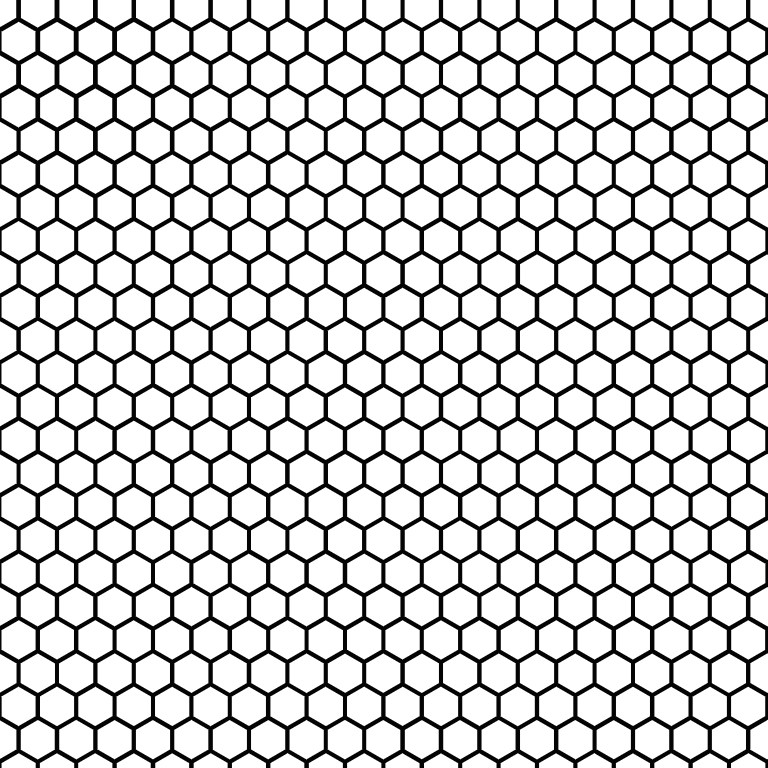
This pattern is drawn by a WebGL 1 fragment shader. Its source:

```glsl
precision highp float;
// Honeycomb mesh of pointy-topped hexagons in black line on white, with slightly uneven line weight.

uniform vec2 u_resolution;

const float COLUMNS = 20.0;                     // hexagons across the canvas
const vec2 ANCHOR = vec2(0.0242, 0.9462);       // centre of one hexagon, in canvas units
const vec2 LATTICE = vec2(1.0, 1.7320508);      // repeat of two staggered rows, in hexagon widths
const float LINE_WIDTH = 0.111;                 // in hexagon widths
const float WIDTH_JITTER = 0.014;
const float HEAVY_EXTRA = 0.012;
const vec2 HEAVY_SPOT = vec2(0.12, 0.92);       // area where the lines are a little bolder
const vec3 PAPER = vec3(1.0);
const vec3 INK = vec3(0.015);

float hash(vec2 id) {
    vec3 h = fract(id.xyx * 0.1031);
    h += dot(h, h.yzx + 33.33);
    return fract((h.x + h.y) * h.z);
}

// Offset from the nearest hexagon centre.
vec2 hexLocal(vec2 p) {
    vec2 a = mod(p + 0.5 * LATTICE, LATTICE) - 0.5 * LATTICE;
    vec2 b = mod(p, LATTICE) - 0.5 * LATTICE;
    return dot(a, a) < dot(b, b) ? a : b;
}

// Outward unit normal of the hexagon side nearest to q.
vec2 nearestSide(vec2 q) {
    vec2 best = vec2(1.0, 0.0);
    for (int i = 1; i < 3; i++) {
        float angle = float(i) * 1.0471976;
        vec2 axis = vec2(cos(angle), sin(angle));
        if (abs(dot(q, axis)) > abs(dot(q, best))) best = axis;
    }
    return dot(q, best) < 0.0 ? -best : best;
}

// Line width of the side with this midpoint, the same seen from both neighbours.
float sideWidth(vec2 midpoint) {
    vec2 id = floor(midpoint * 4.0 / vec2(1.0, LATTICE.y) + 0.5);
    vec2 place = midpoint / COLUMNS + ANCHOR;
    float heavy = 1.0 - smoothstep(0.0, 0.25, distance(place, HEAVY_SPOT));
    return LINE_WIDTH + WIDTH_JITTER * (hash(id) - 0.5) + HEAVY_EXTRA * heavy;
}

// Ink coverage of the mesh, smoothed over one pixel.
float meshCoverage(vec2 p, float pixel) {
    vec2 q = hexLocal(p);
    vec2 side = nearestSide(q);
    float toSide = 0.5 - dot(q, side);
    float halfWidth = 0.5 * sideWidth(p - q + 0.5 * side);
    return clamp((halfWidth - toSide) / pixel + 0.5, 0.0, 1.0);
}

void main() {
    vec2 uv = gl_FragCoord.xy / u_resolution.y;
    float pixel = COLUMNS / u_resolution.y;
    float ink = meshCoverage((uv - ANCHOR) * COLUMNS, pixel);
    gl_FragColor = vec4(mix(PAPER, INK, ink), 1.0);
}
```
